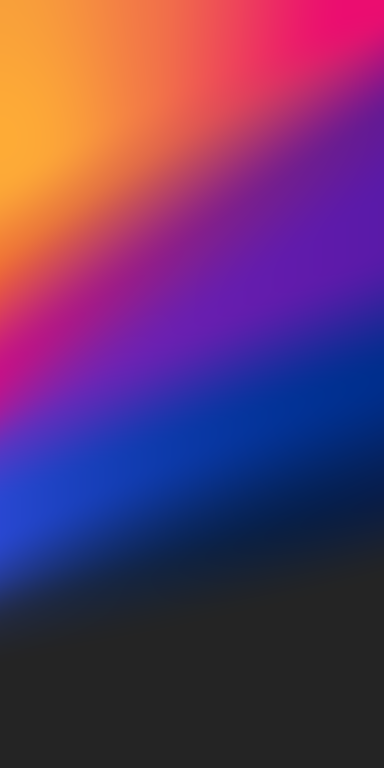
Write a WebGL 2 fragment shader that draws this background.

```glsl
#version 300 es
precision highp float;

uniform vec2 u_resolution;
out vec4 fragColor;

// Weights of a parabola through values at the left, centre and right
vec3 parabolaWeights(float x) {
    return vec3((1.0 - x) * (1.0 - 2.0 * x), 4.0 * x * (1.0 - x), x * (2.0 * x - 1.0));
}

// Blend into a colour band whose bounds and hue bend across the width
vec3 addBand(vec3 base, mat3 hues, vec3 starts, vec3 ends, vec2 p) {
    vec3 w = parabolaWeights(p.x);
    float cover = smoothstep(dot(starts, w), dot(ends, w), p.y);
    return mix(base, hues * w, cover);
}

// Amber to coral to hot pink, with a soft golden glow on the left
vec3 warmSky(vec2 p) {
    vec3 color = mix(vec3(0.97, 0.62, 0.23), vec3(0.94, 0.40, 0.30), smoothstep(0.0, 0.58, p.x));
    color = mix(color, vec3(0.92, 0.05, 0.44), smoothstep(0.40, 0.92, p.x + 0.15 * p.y));
    vec2 fromGlow = (p - vec2(0.0, 0.18)) / vec2(0.25, 0.13);
    return mix(color, vec3(1.0, 0.68, 0.21), 0.85 * exp(-dot(fromGlow, fromGlow)));
}

void main() {
    // Vertical position runs downward from the top edge
    vec2 p = gl_FragCoord.xy / u_resolution;
    p.y = 1.0 - p.y;

    vec3 color = warmSky(p);

    // Burnt orange into rose
    color = addBand(color,
        mat3(0.93, 0.40, 0.21, 0.82, 0.34, 0.32, 0.85, 0.06, 0.45),
        vec3(0.23, 0.10, 0.00), vec3(0.39, 0.23, 0.08), p);
    // Magenta
    color = addBand(color,
        mat3(0.77, 0.07, 0.53, 0.53, 0.12, 0.54, 0.39, 0.10, 0.58),
        vec3(0.33, 0.16, 0.02), vec3(0.49, 0.32, 0.16), p);
    // Violet
    color = addBand(color,
        mat3(0.46, 0.17, 0.73, 0.41, 0.12, 0.69, 0.35, 0.10, 0.66),
        vec3(0.48, 0.29, 0.14), vec3(0.60, 0.43, 0.26), p);
    // Blue
    color = addBand(color,
        mat3(0.16, 0.28, 0.82, 0.04, 0.22, 0.65, 0.00, 0.18, 0.55),
        vec3(0.53, 0.42, 0.32), vec3(0.66, 0.57, 0.49), p);
    // Navy
    color = addBand(color,
        mat3(0.13, 0.18, 0.33, 0.04, 0.13, 0.28, 0.03, 0.11, 0.28),
        vec3(0.69, 0.58, 0.49), vec3(0.82, 0.74, 0.67), p);
    // Charcoal, the same across the width
    vec3 charcoal = vec3(0.141);
    color = addBand(color, mat3(charcoal, charcoal, charcoal),
        vec3(0.75, 0.69, 0.63), vec3(0.87, 0.82, 0.76), p);

    fragColor = vec4(color, 1.0);
}
```
